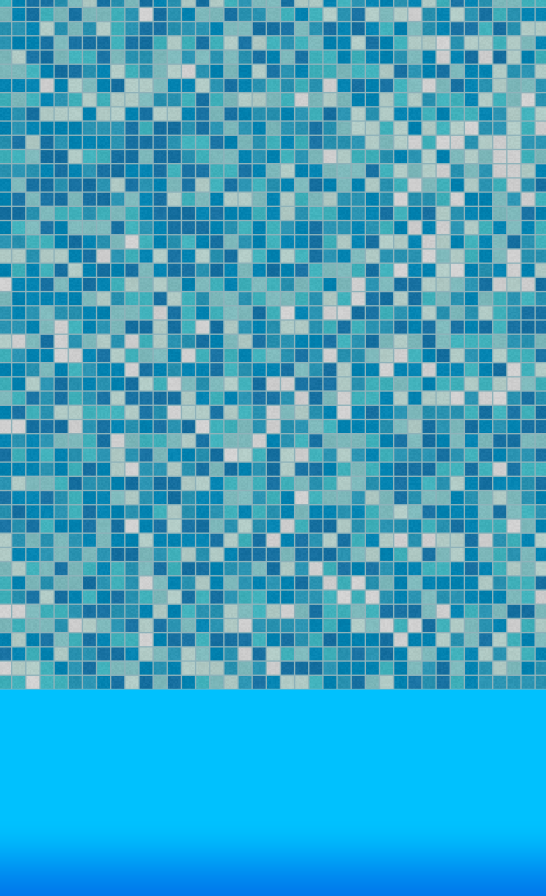
A Shadertoy shader for this pattern:

```glsl
// Glazed pool mosaic in random blues above a flat, bright water band.
#define PITCH vec2(0.01579, 0.01586)
#define WATERLINE 0.2305
#define FIRST_JOINT 0.0130
#define JOINT_HALF_WIDTH 0.047
#define TILE_VARIATION 0.035
#define GRAIN 0.035
#define JOINT_COLOR vec3(0.56, 0.70, 0.73)
#define WATER_COLOR vec3(0.0, 0.755, 0.995)
#define DEEP_COLOR vec3(0.0, 0.46, 0.92)

float hash(vec2 cell) {
    return fract(sin(dot(cell, vec2(127.1, 311.7))) * 43758.5453);
}

// Soft round patch, 1 at its centre
float patchAt(vec2 p, vec2 center, vec2 radius) {
    vec2 q = (p - center) / radius;
    return exp(-dot(q, q));
}

// Seven glazes, from deep blue to off-white
vec3 glaze(float pick) {
    if (pick < 0.17) return vec3(0.09, 0.44, 0.63);
    if (pick < 0.36) return vec3(0.01, 0.51, 0.69);
    if (pick < 0.54) return vec3(0.16, 0.57, 0.69);
    if (pick < 0.68) return vec3(0.25, 0.69, 0.73);
    if (pick < 0.81) return vec3(0.49, 0.72, 0.73);
    if (pick < 0.93) return vec3(0.69, 0.79, 0.77);
    return vec3(0.81, 0.81, 0.81);
}

vec3 mosaic(vec2 p, float pixel) {
    vec2 grid = (p - vec2(FIRST_JOINT, WATERLINE)) / PITCH;
    vec2 cell = floor(grid);
    vec2 local = fract(grid);

    // Pale tiles gather at upper right, deep ones at upper left
    vec2 tileCenter = vec2(FIRST_JOINT, WATERLINE) + (cell + 0.5) * PITCH;
    float bias = 0.20 * patchAt(tileCenter, vec2(0.53, 0.83), vec2(0.11, 0.09))
               - 0.18 * patchAt(tileCenter, vec2(0.18, 0.82), vec2(0.13, 0.07));
    vec3 color = glaze(hash(cell + 17.0) + bias);
    color += TILE_VARIATION * (hash(cell + 71.0) - 0.5);

    // Fine speckle in the glaze
    color += GRAIN * (hash(floor(p * 512.0)) - 0.5);

    // Joints, with coverage smoothed over one pixel
    vec2 toJoint = 0.5 - abs(local - 0.5);
    vec2 cover = clamp((toJoint - JOINT_HALF_WIDTH) * PITCH / pixel + 0.5, 0.0, 1.0);
    return mix(JOINT_COLOR, color, cover.x * cover.y);
}

vec3 water(float height) {
    return mix(DEEP_COLOR, WATER_COLOR, smoothstep(-0.012, 0.085, height));
}

void mainImage(out vec4 fragColor, in vec2 fragCoord) {
    float pixel = 1.0 / iResolution.y;
    vec2 p = fragCoord * pixel;
    float above = clamp((p.y - WATERLINE) / pixel + 0.5, 0.0, 1.0);
    vec3 color = mix(water(p.y), mosaic(p, pixel), above);
    fragColor = vec4(color, 1.0);
}
```
